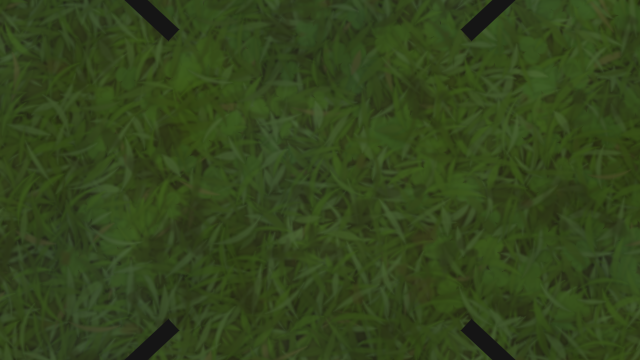
Write a WebGL 1 fragment shader that draws this texture.

```glsl
precision highp float;
// Dim, soft-focus lawn: layers of curved grass blades scattered on jittered
// grids over mottled soil, with clover leaves and a few withered flecks.
// Four dark diagonal bars, folded by symmetry, point in from the edges.
uniform vec2 u_resolution;

const float BLADE_CELL = 0.085;
const float CLOVER_CELL = 0.13;
const vec3 SOIL = vec3(0.16, 0.18, 0.085);
const vec3 MOSS = vec3(0.195, 0.24, 0.095);
const vec3 DEEP = vec3(0.19, 0.245, 0.09);
const vec3 FRESH = vec3(0.225, 0.33, 0.10);
const vec3 PALE = vec3(0.26, 0.345, 0.18);
const vec3 CLOVER = vec3(0.205, 0.315, 0.125);
const vec3 WITHERED = vec3(0.28, 0.26, 0.13);
const vec3 BAR = vec3(0.082);

float hash(vec2 p) {
  return fract(sin(dot(p, vec2(127.1, 311.7))) * 43758.5453);
}

vec2 hash2(vec2 p) {
  return vec2(hash(p), hash(p + 57.3));
}

float noise(vec2 p) {
  vec2 i = floor(p);
  vec2 f = fract(p);
  f = f * f * (3.0 - 2.0 * f);
  float low = mix(hash(i), hash(i + vec2(1.0, 0.0)), f.x);
  float high = mix(hash(i + vec2(0.0, 1.0)), hash(i + 1.0), f.x);
  return mix(low, high, f.y);
}

float fbm(vec2 p) {
  return 0.55 * noise(p) + 0.3 * noise(p * 2.1 + 9.0) + 0.15 * noise(p * 4.3 + 23.0);
}

vec2 rotate(vec2 p, float angle) {
  float c = cos(angle);
  float s = sin(angle);
  return vec2(c * p.x + s * p.y, c * p.y - s * p.x);
}

// Coverage of a shape from its signed distance, with a soft edge
float cover(float dist, float blur) {
  return 1.0 - smoothstep(-blur, blur, dist);
}

// Signed distance to a tapered, bent blade lying along x
float bladeDistance(vec2 q, float halfLength, float halfWidth, float bend) {
  float along = q.x / halfLength;
  float taper = 1.0 - along * along;
  return abs(q.y + bend * q.x * q.x) - halfWidth * taper + 0.02 * max(-taper, 0.0);
}

// Signed distance to a three-lobed leaf
float cloverDistance(vec2 q, float radius) {
  float lobe = abs(cos(1.5 * atan(q.y, q.x)));
  return length(q) - radius * (0.45 + 0.55 * sqrt(lobe));
}

// Green of one blade, chosen by two random values
vec3 bladeColor(float tone, float kind) {
  vec3 green = mix(DEEP, FRESH, tone);
  green = mix(green, PALE, 0.9 * smoothstep(0.55, 0.85, kind));
  return mix(green, WITHERED, 0.65 * step(0.965, kind));
}

vec3 addBlades(vec3 color, vec2 p, float layer) {
  vec2 home = floor(p / BLADE_CELL + layer * 0.37);
  for (int j = -1; j <= 1; j++) {
    for (int i = -1; i <= 1; i++) {
      vec2 cell = home + vec2(float(i), float(j));
      vec2 id = cell + layer * 17.3;
      vec2 spot = (cell + hash2(id) - layer * 0.37) * BLADE_CELL;
      vec2 shape = hash2(id + 3.7);
      vec2 tint = hash2(id + 8.1);
      float angle = 1.1 + 2.9 * (hash(id + 5.9) - 0.5);
      vec2 q = rotate(p - spot, angle);
      float halfWidth = mix(0.006, 0.0125, shape.y * shape.y);
      float dist = bladeDistance(q, mix(0.035, 0.08, shape.x), halfWidth, 8.0 * (tint.x - 0.5));
      color *= 1.0 - 0.08 * cover(dist - 0.005, 0.010);
      vec3 green = bladeColor(tint.x, tint.y) * (1.0 + 0.06 * q.x / 0.08);
      color = mix(color, green, 0.82 * cover(dist, 0.006));
    }
  }
  return color;
}

vec3 addClover(vec3 color, vec2 p, float layer) {
  vec2 home = floor(p / CLOVER_CELL);
  for (int j = -1; j <= 1; j++) {
    for (int i = -1; i <= 1; i++) {
      vec2 cell = home + vec2(float(i), float(j));
      vec2 id = cell + layer * 31.7;
      vec2 spot = (cell + hash2(id)) * CLOVER_CELL;
      float present = smoothstep(0.48, 0.6, noise(spot * 3.0 + 4.0));
      vec2 q = rotate(p - spot, 6.28 * hash(id + 2.3));
      float dist = cloverDistance(q, mix(0.025, 0.055, hash(id + 6.1)));
      vec3 leaf = mix(CLOVER, FRESH, hash(id + 9.4));
      color = mix(color, leaf, 0.75 * present * cover(dist, 0.007));
    }
  }
  return color;
}

void main() {
  vec2 p = gl_FragCoord.xy / u_resolution.y;
  vec2 center = 0.5 * u_resolution / u_resolution.y;

  // Lawn, from the soil upwards
  vec3 color = mix(SOIL, MOSS, smoothstep(0.25, 0.65, fbm(p * 16.0)));
  for (int k = 0; k < 10; k++) {
    float layer = float(k);
    color = addBlades(color, p, layer);
    if (k == 4 || k == 7) color = addClover(color, p, layer);
  }

  // Uneven light and tint, dark gaps and withered flecks
  color *= 0.87 + 0.32 * fbm(p * 6.0 + 3.0);
  color.b += 0.07 * (fbm(p * 4.0 + 17.0) - 0.42);
  color = mix(color, SOIL, 0.5 * smoothstep(0.6, 0.78, fbm(p * 13.0 + 41.0)));
  color = mix(color, WITHERED * 0.85, 0.45 * smoothstep(0.72, 0.85, fbm(p * 11.0 + 71.0)));

  // Diagonal bars, one quadrant mirrored to all four
  vec2 q = rotate(abs(p - center) - vec2(0.406, 0.402), 0.75);
  float bar = max(abs(q.y) - 0.022, -q.x);
  color = mix(color, BAR, cover(bar, 0.002));
  gl_FragColor = vec4(color, 1.0);
}
```
